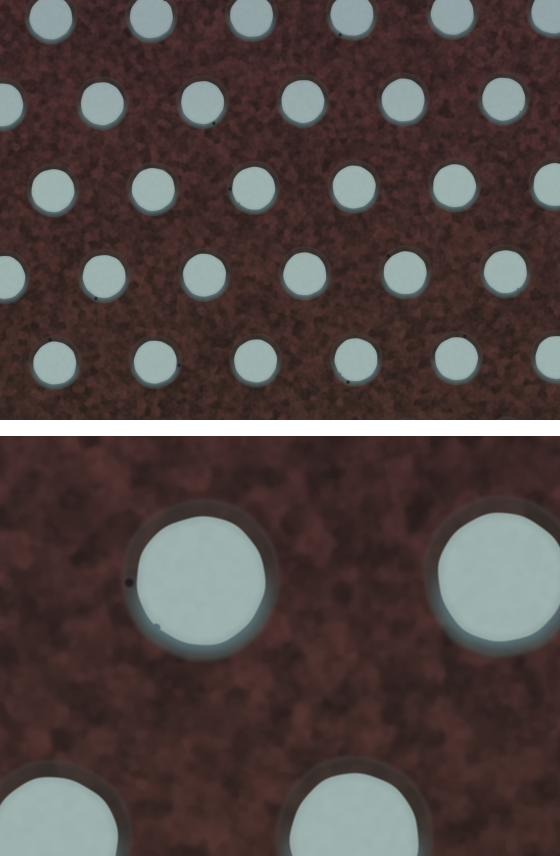
Top: the whole. Bottom: its middle third, enlarged.
Give the GLSL for this pattern, as a Shadertoy shader.

```glsl
// Lattice, in units of the canvas height
const vec2  ORIGIN = vec2(0.604, 0.552);
const vec2  PITCH = vec2(0.2390, 0.2056);
const float TILT = 0.0115;

// Holes and their rims
const float HOLE_RADIUS = 0.0510;
const float RIM_WIDTH = 0.0125;
const float EDGE_SOFT = 0.0011;
const float WOBBLE = 0.0004;
const float CHIP_CHANCE = 0.35;
const float SPECK_CHANCE = 0.3;

// Ground mottling
const float BLOTCH_SCALE = 64.0;
const float GRAIN_SCALE = 150.0;
const float MOTTLE = 0.42;

// Colours
const vec3 GROUND_LOW = vec3(0.237, 0.164, 0.147);
const vec3 GROUND_HIGH = vec3(0.243, 0.157, 0.155);
const vec3 HOLE_LOW = vec3(0.615, 0.695, 0.685);
const vec3 HOLE_HIGH = vec3(0.575, 0.640, 0.650);
const vec3 RIM_SHADE = vec3(0.225, 0.195, 0.178);
const vec3 RIM_LIP = vec3(0.285, 0.255, 0.238);
const vec3 RIM_GLOW = vec3(0.270, 0.290, 0.275);
const vec3 RIM_TEAL = vec3(0.330, 0.420, 0.440);
const vec3 SPECK = vec3(0.10, 0.08, 0.09);

vec3 hash3(vec2 id) {
    vec3 h = fract(id.xyx * vec3(0.1031, 0.1030, 0.0973));
    h += dot(h, h.yxz + 33.33);
    return fract((h.xxy + h.yzz) * h.zyx);
}

// Soft cellular noise: jittered cells blended by distance, mean 0.5
float cellNoise(vec2 p) {
    vec2 cell = floor(p);
    float total = 0.0, weights = 0.0;
    for (int j = -1; j <= 1; j++)
    for (int i = -1; i <= 1; i++) {
        vec2 id = cell + vec2(i, j);
        vec3 h = hash3(id + 200.0);
        vec2 d = id + h.xy - p;
        float w = exp(-5.0 * dot(d, d));
        total += w * h.z;
        weights += w;
    }
    return total / weights;
}

vec3 groundColour(vec2 uv) {
    float blotch = cellNoise(uv * BLOTCH_SCALE) - 0.5;
    float grain = cellNoise(uv * GRAIN_SCALE + 37.0) - 0.5;
    float drift = sin(uv.x * 9.0 + 2.0 * sin(uv.y * 7.0)) * sin(uv.y * 11.0 + 1.3);
    vec3 base = mix(GROUND_LOW, GROUND_HIGH, smoothstep(0.0, 1.0, uv.y));
    float tone = 1.0 + MOTTLE * (blotch + 0.5 * grain) + 0.03 * drift;
    return base * tone + vec3(0.025, -0.004, 0.0) * blotch;
}

// Signed distance to the edge of a slightly uneven hole
float holeDistance(vec2 p, vec3 seed) {
    float a = atan(p.y, p.x);
    float uneven = sin(3.0 * a + 6.283 * seed.x) + sin(5.0 * a + 6.283 * seed.y)
                 + 0.6 * sin(11.0 * a + 6.283 * seed.z);
    return length(p) - HOLE_RADIUS - WOBBLE * uneven;
}

vec2 onRim(float angle, float radius) {
    return radius * vec2(cos(angle), sin(angle));
}

void mainImage(out vec4 fragColor, in vec2 fragCoord) {
    vec2 uv = fragCoord / iResolution.y;
    float soft = max(EDGE_SOFT, 0.8 / iResolution.y);

    // Nearest hole of the staggered, tilted lattice
    float c = cos(TILT), s = sin(TILT);
    vec2 q = uv - ORIGIN;
    q = vec2(c * q.x + s * q.y, c * q.y - s * q.x);
    float row = round(q.y / PITCH.y);
    float shift = 0.5 * mod(row, 2.0);
    float column = round(q.x / PITCH.x - shift);
    vec2 p = q - vec2(column + shift, row) * PITCH;
    vec3 seed = hash3(vec2(column, row) + 50.0);
    vec3 wear = hash3(vec2(row, column) + 90.0);

    float d = holeDistance(p, seed);
    float upward = p.y / max(length(p), 0.001);
    float outside = max(d, 0.0);
    vec3 colour = groundColour(uv);

    // Rim: shaded groove and pale lip above, teal glow below
    float below = smoothstep(0.35, -0.75, upward);
    float reach = RIM_WIDTH + 0.002 * abs(upward);
    float groove = 1.0 - smoothstep(reach - 0.005, reach, d);
    float lip = exp(-pow((d - reach + 0.002) / 0.0022, 2.0));
    vec3 texture_tint = colour / GROUND_LOW;
    vec3 rim = mix(RIM_SHADE, RIM_GLOW, below) * mix(vec3(1.0), texture_tint, 0.35);
    colour = mix(colour, rim, 0.85 * groove);
    colour = mix(colour, RIM_LIP, 0.4 * lip * (1.0 - 0.6 * below));
    colour = mix(colour, RIM_TEAL, below * exp(-pow(outside / 0.0065, 2.0)));

    // Hole, with a small chip on some edges
    float chip = length(p - onRim(6.283 * wear.y, HOLE_RADIUS + 0.001)) - 0.0035;
    if (wear.x < CHIP_CHANCE) d = max(d, -chip);
    vec3 light = mix(HOLE_LOW, HOLE_HIGH, smoothstep(0.55, 0.95, uv.y));
    light *= 1.0 + 0.025 * (cellNoise(uv * GRAIN_SCALE) - 0.5);
    light *= 1.0 - 0.06 * smoothstep(-0.008, 0.0, d);
    colour = mix(colour, light, 1.0 - smoothstep(-soft, soft, d));

    // Dark specks caught on some rims
    float speck = length(p - onRim(6.283 * seed.z, HOLE_RADIUS + 0.006)) - 0.0028;
    float caught = step(wear.z, SPECK_CHANCE);
    colour = mix(colour, SPECK, 0.8 * caught * (1.0 - smoothstep(-soft, 2.0 * soft, speck)));

    fragColor = vec4(colour, 1.0);
}
```
